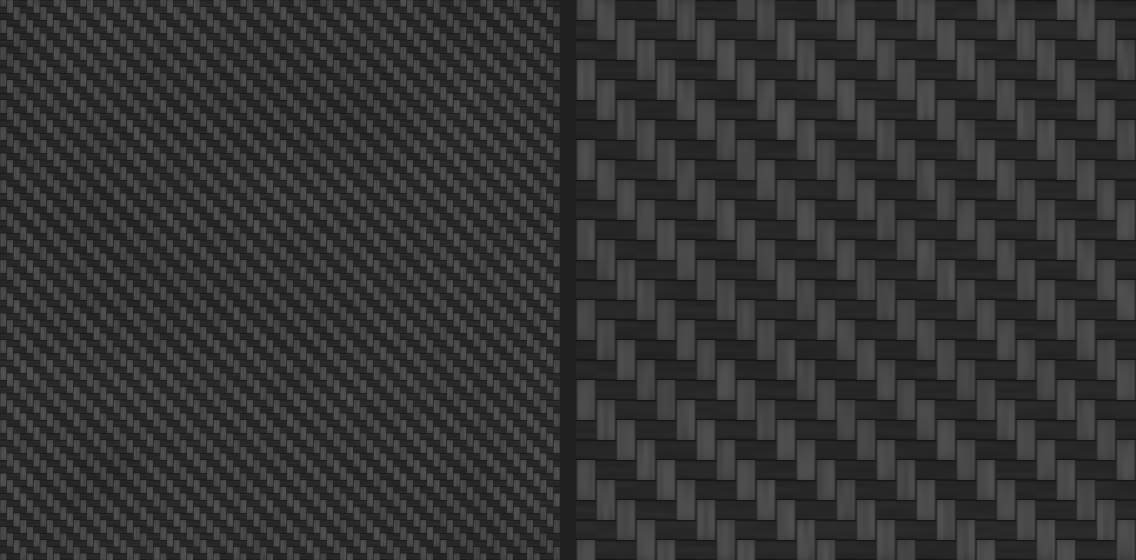
Left: the whole. Right: its middle third, enlarged.
Reproduce this texture procedurally as a Shadertoy shader.

```glsl
// Carbon fibre cloth: a square 2/2 twill of light upright tows over dark level tows.

const vec2 TOWS = vec2(84.0);           // tows across and down, multiples of 4
const float ROW_SHIFT = 2.0;            // rows by which the twill is moved
const float FLOAT_HALF = 1.0;           // half length of an upright float, in rows

const vec3 UPRIGHT_DIM = vec3(0.240, 0.240, 0.240);
const vec3 UPRIGHT_LIT = vec3(0.322, 0.322, 0.322);
const vec3 LEVEL_DIM = vec3(0.130, 0.130, 0.131);
const vec3 LEVEL_LIT = vec3(0.176, 0.174, 0.176);
const vec3 GAP = vec3(0.085, 0.085, 0.085);

float hash(vec2 p) {
    vec3 q = fract(vec3(p.xyx) * 0.1031);
    q += dot(q, q.yzx + 33.33);
    return fract((q.x + q.y) * q.z);
}

// Value noise that wraps after a whole number of lattice cells.
float wrapNoise(vec2 p, vec2 period) {
    vec2 i = floor(p), f = fract(p);
    f = f * f * (3.0 - 2.0 * f);
    vec2 a = mod(i, period), b = mod(i + 1.0, period);
    return mix(mix(hash(a), hash(vec2(b.x, a.y)), f.x),
               mix(hash(vec2(a.x, b.y)), hash(b), f.x), f.y);
}

// Fibres run along the axis that has the lower density.
float fibres(vec2 p, vec2 density) {
    return wrapNoise(p * density, TOWS * density);
}

// 0 on the border of a tow, 1 inside it.
float inside(float borderDistance, float width, float pixel) {
    return smoothstep(-0.5 * pixel, width + 0.5 * pixel, borderDistance);
}

vec3 uprightTow(vec2 p, float along, vec2 id, vec2 pixel) {
    float side = 0.5 - abs(fract(p.x) - 0.5);
    float tone = 0.6 * fibres(p, vec2(4.0, 0.5)) + 0.25 * hash(id) + 0.15;
    vec3 colour = mix(UPRIGHT_DIM, UPRIGHT_LIT, tone);
    colour *= 1.0 - 0.14 * pow(abs(along) / FLOAT_HALF, 4.0);
    return mix(GAP * 1.5, colour, inside(side, 0.1, pixel.x));
}

vec3 levelTow(vec2 p, float row, vec2 pixel) {
    float side = 0.5 - abs(fract(p.y) - 0.5);
    float tone = 0.6 * fibres(p, vec2(0.5, 4.0)) + 0.2 * hash(vec2(row, 7.0)) + 0.2;
    vec3 colour = mix(LEVEL_DIM, LEVEL_LIT, tone);
    return mix(GAP, colour, inside(side, 0.1, pixel.y));
}

void mainImage(out vec4 fragColor, in vec2 fragCoord) {
    vec2 p = fract(fragCoord / iResolution.xy) * TOWS + vec2(0.0, ROW_SHIFT);
    vec2 pixel = TOWS / iResolution.xy;
    float column = floor(p.x);
    float row = mod(floor(p.y), TOWS.y);

    // Each column drops one row, which makes the twill diagonal.
    float phase = p.y + column;
    float along = mod(phase, 4.0) - 2.0;
    vec2 id = vec2(column, mod(floor(phase / 4.0), TOWS.y / 4.0));

    // Upright floats over level tows, with a soft shadow round their ends.
    float beyond = abs(along) - FLOAT_HALF;
    vec3 colour = levelTow(p, row, pixel);
    colour *= 1.0 - 0.15 * exp(-max(beyond, 0.0) * 6.0);
    float cover = 1.0 - smoothstep(-0.5 * pixel.y, 0.5 * pixel.y, beyond);
    colour = mix(colour, uprightTow(p, along, id, pixel), cover);

    // Faint broad unevenness of the cloth.
    colour *= 0.96 + 0.08 * wrapNoise(p / 14.0, TOWS / 14.0);
    fragColor = vec4(colour, 1.0);
}
```
